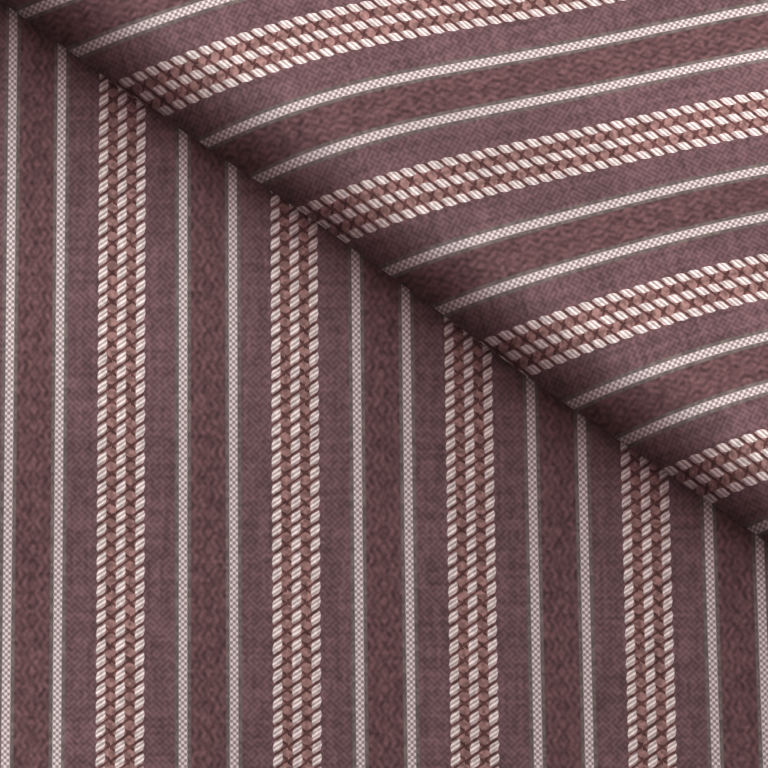
Reproduce this texture procedurally as a Shadertoy shader.

```glsl
// Folded striped cotton: a flat layer with near-vertical stripes and a flap curving over it.
// Each layer maps the canvas to (stripe phase, length along the stripe), then one cloth
// function weaves braided trios, dotted pinstripes and a raised band; the fold adds shading.

const float PI = 3.14159265;

float hash(vec2 p) {
    vec3 q = fract(p.xyx * vec3(0.1031, 0.1030, 0.0973));
    q += dot(q, q.yzx + 33.33);
    return fract((q.x + q.y) * q.z);
}

float noise(vec2 p) {
    vec2 i = floor(p), f = fract(p);
    f = f * f * (3.0 - 2.0 * f);
    return mix(mix(hash(i), hash(i + vec2(1, 0)), f.x),
               mix(hash(i + vec2(0, 1)), hash(i + vec2(1, 1)), f.x), f.y);
}

// Soft mask of the points closer than halfWidth
float band(float d, float halfWidth, float soft) {
    return 1.0 - smoothstep(halfWidth - soft, halfWidth + soft, abs(d));
}

// p.x counts stripe repeats, p.y runs along them in the same unit
vec3 cloth(vec2 p, float soft) {
    float across = fract(p.x + 0.5) - 0.5;
    float fromBand = 0.5 - abs(across);

    // Plain weave with uneven threads
    vec2 thread = p * 56.0;
    float checker = sin(PI * thread.x) * sin(PI * thread.y);
    float grain = noise(thread + 70.0) - 0.5;
    float slub = noise(thread * vec2(0.9, 0.08) + 40.0)
               + noise(thread * vec2(0.08, 0.9) + 90.0) - 1.0;
    vec3 col = vec3(0.40, 0.295, 0.305) * (1.0 + 0.09 * checker + 0.22 * grain + 0.14 * slub);

    // Raised middle band with a shallow zigzag relief
    float zigzag = abs(fract(p.y * 10.0) - 0.5) * 0.06;
    float relief = sin(2.0 * PI * (fromBand + zigzag) * 24.0);
    float lumps = noise(p * vec2(42.0, 38.0) + 15.0) - 0.5;
    vec3 raised = vec3(0.375, 0.265, 0.27) * (1.0 + 0.08 * relief + 0.26 * lumps + 0.2 * grain);
    col = mix(col, raised, band(fromBand, 0.105, soft));

    // Dotted pinstripes with grey-green borders
    float pin = fromBand - 0.144;
    vec3 border = vec3(0.41, 0.37, 0.35) * (1.0 + 0.3 * grain);
    col = mix(col, border, 0.8 * band(pin, 0.046, soft * 1.4));
    float dots = smoothstep(-1.0, 1.0, sin(PI * p.x * 58.0) * sin(PI * p.y * 58.0) + 0.3 * grain);
    vec3 dotted = mix(vec3(0.55, 0.465, 0.465), vec3(0.82, 0.755, 0.745), dots);
    col = mix(col, dotted, band(pin, 0.025, soft * 1.2));

    // Rose lattice under the braided trio
    float column = clamp(floor(across / 0.11 + 0.5), -1.0, 1.0);
    float q = across - 0.11 * column;
    float v = p.y * 12.2 + 0.2 * (noise(vec2(p.y * 6.0, column + 9.0)) - 0.5);
    float lattice = abs(sin(PI * (v + q * 9.0)) * sin(PI * (v - q * 9.0)));
    vec3 rose = mix(vec3(0.34, 0.225, 0.22), vec3(0.54, 0.40, 0.385), smoothstep(0.0, 0.5, lattice));
    col = mix(col, rose * (1.0 + 0.4 * grain), band(across, 0.130, soft));

    // White leaf-shaped strands, slanted and split by fine diagonals
    float leaf = fract(v - q * 8.0);
    float strand = band(q, 0.016 + 0.012 * sin(PI * leaf), soft * 1.2)
                 * smoothstep(0.0, 0.28, leaf) * (1.0 - smoothstep(0.74, 1.0, leaf));
    float twist = 0.5 + 0.5 * sin(2.0 * PI * (p.y * 36.6 - q * 24.0));
    vec3 white = mix(vec3(0.69, 0.60, 0.59), vec3(0.90, 0.84, 0.82), twist);
    return mix(col, white * (1.0 + 0.2 * grain), 0.95 * strand);
}

void mainImage(out vec4 fragColor, in vec2 fragCoord) {
    vec2 uv = fragCoord / iResolution.y;
    float soft = 3.8 / iResolution.y;

    // Height above the diagonal fold
    float h = uv.y - 1.0 + 0.71 * uv.x + 0.003 * sin(uv.x * 11.0);

    // Flat layer: stripes fan out slightly towards the bottom
    float spacing = 0.2314 - 0.0105 * uv.y;
    vec2 flatPos = vec2((uv.x - 0.156 - 0.004 * uv.y) / spacing, uv.y / 0.228);
    vec3 below = cloth(flatPos, soft);
    float depth = min(h, 0.0);
    float shade = 1.08 - 0.42 * exp(depth / 0.035) - 0.28 * exp(depth / 0.2);
    shade *= 0.90 + 0.20 * noise(uv * 3.0 + 5.0);
    below *= shade;

    // Flap: follow each curved stripe back to where it meets the fold
    float top = max(h, 0.0);
    float start = uv.x - top * (0.85 + 0.5 * top - 0.3 * top * top);
    vec2 flapPos = vec2((start - 0.18) / 0.238, dot(uv, vec2(0.95, 0.31)) / 0.225);
    vec3 above = cloth(flapPos + vec2(0.0, 30.0), soft);
    float light = mix(0.34, 1.17, smoothstep(-0.03, 0.15, h)) + 0.12 * smoothstep(0.15, 0.6, h);
    light *= 0.90 + 0.20 * noise(vec2(start * 5.0, h * 4.0) + 20.0);
    above *= light;

    // Shaded cloth turns a deeper red, lit cloth paler
    float edge = 1.0 / iResolution.y;
    float cover = smoothstep(-edge, edge, h);
    vec3 col = mix(below, above, cover);
    float lit = mix(shade, light, cover);
    col *= mix(vec3(1.02, 0.90, 0.92), vec3(1.0, 1.02, 1.02), smoothstep(0.4, 1.1, lit));
    fragColor = vec4(clamp(col, 0.0, 1.0), 1.0);
}
```
